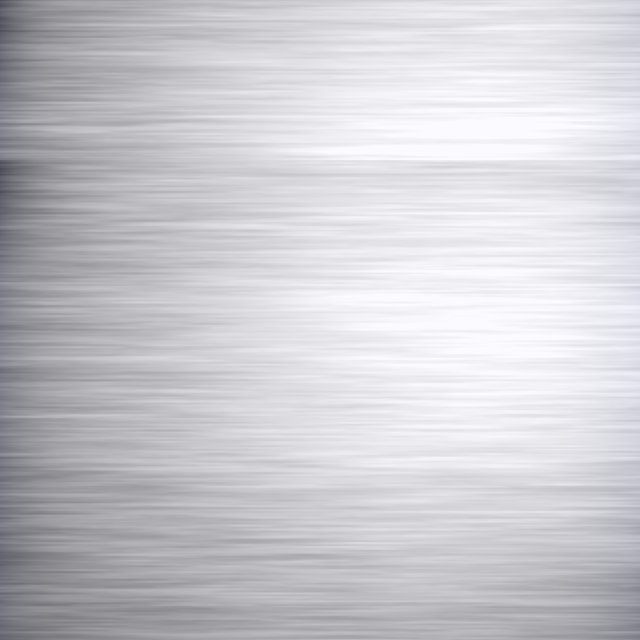
A WebGL 2 fragment shader for this texture:

```glsl
#version 300 es
precision highp float;

#define SEAM_HEIGHT 0.75
#define GLOW_CENTER vec2(0.74, 0.25)
#define SHADOW_LEVEL 0.40
#define GLOW_LEVEL 0.575
#define EDGE_SHADE 0.10
#define CORNER_SHADE 0.15
#define GRAIN_STRENGTH 1.15
#define MOTTLE_STRENGTH 0.022
#define METAL_TINT vec3(0.0, -0.002, 0.013)
#define EDGE_TINT vec3(-0.010, -0.004, 0.022)

uniform vec2 u_resolution;
out vec4 fragColor;

float hash(vec2 p) {
    vec3 q = fract(vec3(p.xyx) * 0.1031);
    q += dot(q, q.yzx + 33.33);
    return fract((q.x + q.y) * q.z);
}

// Signed noise along one scratch row, with its own phase and stretch
float scratchRow(float x, float row, float frequency) {
    float stretch = mix(0.6, 1.6, hash(vec2(row, 3.0)));
    float t = x * frequency * stretch + 40.0 * hash(vec2(row, 7.0));
    float cell = floor(t);
    float blend = smoothstep(0.0, 1.0, t - cell);
    float value = mix(hash(vec2(cell, row)), hash(vec2(cell + 1.0, row)), blend);
    return 2.0 * value - 1.0;
}

// Rows blended vertically; layers finer than a pixel fade out
float scratches(vec2 uv, float frequency, float rows, float seed) {
    float y = uv.y * rows;
    float row = floor(y);
    float blend = smoothstep(0.0, 1.0, y - row);
    float value = mix(scratchRow(uv.x, row + seed, frequency),
                      scratchRow(uv.x, row + 1.0 + seed, frequency), blend);
    return value * clamp(u_resolution.y / rows - 0.4, 0.0, 1.0);
}

// Broad reflection on one sheet; depth is measured down from its top edge
float sheetShade(float x, float depth) {
    vec2 offset = vec2(x, depth) - GLOW_CENTER;
    float falloffX = offset.x < 0.0 ? 1.8 : 2.8;
    float falloff = falloffX * offset.x * offset.x + 2.75 * offset.y * offset.y;
    float shade = SHADOW_LEVEL + GLOW_LEVEL * exp(-falloff);

    // Darkened left edge, upper left corner and lower right corner
    float corner = exp(-depth * depth / 0.018);
    shade -= (EDGE_SHADE + CORNER_SHADE * corner) * exp(-x / 0.055);
    shade -= 0.11 * exp(-(1.0 - x) / 0.07) * smoothstep(0.45, 0.75, depth);
    return shade;
}

void main() {
    vec2 uv = gl_FragCoord.xy / u_resolution;
    float pixel = 1.0 / u_resolution.y;

    // Two sheets meeting at a horizontal seam
    float upper = smoothstep(-pixel, pixel, uv.y - SEAM_HEIGHT);
    float lowerShade = sheetShade(uv.x, SEAM_HEIGHT - uv.y);
    float upperShade = sheetShade(uv.x, 1.0 - uv.y);
    float shade = mix(lowerShade, upperShade, upper);

    // Brushed grain from broad to fine
    float grain = 0.022 * scratches(uv, 4.0, 85.0, 0.0)
                + 0.036 * scratches(uv, 6.0, 180.0, 200.0)
                + 0.034 * scratches(uv, 9.0, 330.0, 500.0)
                + 0.010 * scratches(uv, 40.0, 400.0, 900.0);
    float mottle = MOTTLE_STRENGTH * scratches(uv, 2.5, 22.0, 1400.0);
    float contrast = mix(1.1, 0.75, smoothstep(0.6, 0.95, shade));
    shade += (GRAIN_STRENGTH * grain + mottle) * contrast;

    // Cool metal tint, bluer toward the side edges
    float side = exp(-(1.0 - uv.x) / 0.08) + exp(-uv.x / 0.05);
    vec3 color = vec3(min(shade, 0.985)) + METAL_TINT + EDGE_TINT * side;
    fragColor = vec4(clamp(color, 0.0, 1.0), 1.0);
}
```
